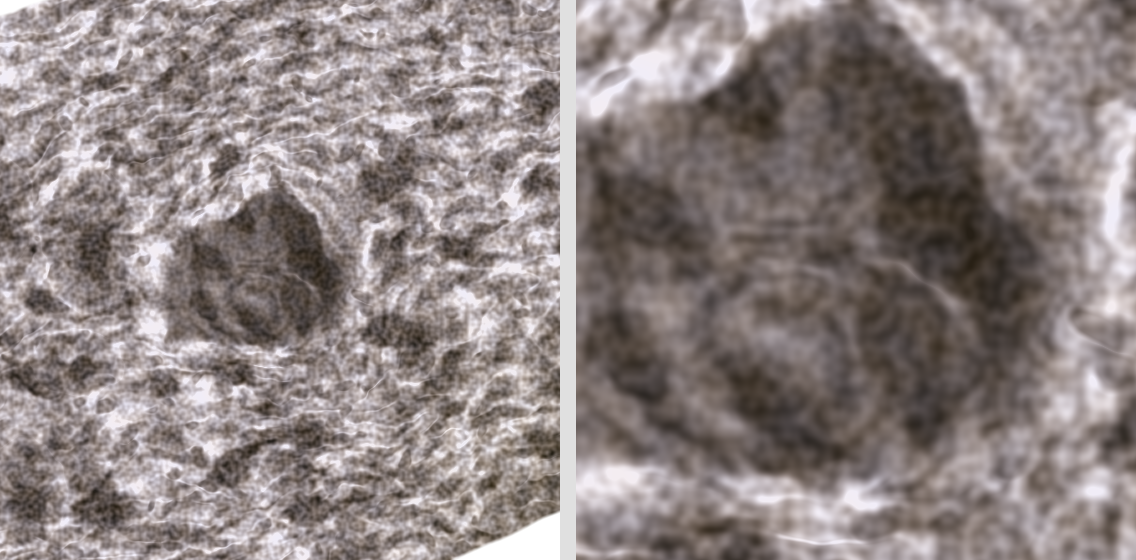
Left, the full canvas; right, a detail of the centre.
This texture is drawn by a Shadertoy shader. Its source:

```glsl
// Porous volcanic rock: pale flowing fibres around a large dark cavity and scattered pits.

vec2 hash2(vec2 p) {
    vec3 q = fract(p.xyx * vec3(.1031, .1030, .0973));
    q += dot(q, q.yzx + 33.33);
    return fract((q.xx + q.yz) * q.zy);
}

mat2 turn(float a) {
    return mat2(cos(a), -sin(a), sin(a), cos(a));
}

float cornerSlope(vec2 id, vec2 offset) {
    float a = 6.2832 * hash2(id).x;
    return dot(vec2(cos(a), sin(a)), offset);
}

float gradientNoise(vec2 p) {
    vec2 i = floor(p), f = p - i, o = vec2(1, 0);
    vec2 u = f * f * f * (f * (f * 6. - 15.) + 10.);
    return mix(mix(cornerSlope(i, f), cornerSlope(i + o, f - o), u.x),
               mix(cornerSlope(i + o.yx, f - o.yx), cornerSlope(i + 1., f - 1.), u.x), u.y);
}

// Soft mask that is 1 inside radius r
float disc(float dist, float r, float blur) {
    return 1. - smoothstep(r - blur, r + blur, dist);
}

// Tilted oval pits, one per cell with the given probability
float pits(vec2 p, float share) {
    float mask = 0.;
    for (int k = 0; k < 9; k++) {
        vec2 id = floor(p) + vec2(k % 3, k / 3) - 1.;
        vec2 place = hash2(id), shape = hash2(id + 31.);
        vec2 e = turn(shape.y * 2. - .6) * (p - id - .2 - .6 * place) * vec2(.75, 1.2);
        float present = step(hash2(id + 77.).x, share);
        mask = max(mask, present * disc(length(e), mix(.14, .33, shape.x), .08));
    }
    return mask;
}

// Rounded, lopsided triangle: smooth maximum of five half planes
float cavityDistance(vec2 c) {
    float sum = exp(60. * (dot(c, vec2(-.57, .82)) - .115))
              + exp(60. * (dot(c, vec2(.78, .62)) - .13))
              + exp(60. * (dot(c, vec2(.85, -.5)) - .15))
              + exp(60. * (-c.y - .122))
              + exp(60. * (-c.x - .17));
    return log(sum) / 60.;
}

// Ring of dark chambers inside the main cavity, larger on the right
float chambers(vec2 c) {
    float mask = 0.;
    for (float i = 0.; i < 7.; i++) {
        float a = i * .898 + .15;
        vec2 jitter = hash2(vec2(i, 5.));
        vec2 e = c - vec2(.11, .095) * vec2(cos(a), sin(a)) * (.85 + .3 * jitter.x);
        e = turn(-1.1 + .5 * jitter.y) * e * vec2(.7, 1.25);
        mask = max(mask, disc(length(e), .031 + .009 * cos(a), .006) * (.7 + .3 * jitter.y));
    }
    return mask;
}

void mainImage(out vec4 fragColor, in vec2 fragCoord) {
    vec2 uv = fragCoord / iResolution.y;
    vec2 warp = vec2(gradientNoise(uv * 14.), gradientNoise(uv * 14. + 40.));
    vec2 ragged = vec2(gradientNoise(uv * 45.), gradientNoise(uv * 45. + 60.));
    vec2 p = uv + .016 * warp + .008 * ragged;
    vec2 c = p - vec2(.465, .515);

    // Fibres run up to the right and part around the cavity
    vec2 flow = turn(.3) * c;
    flow.y *= 1. - .03 / (dot(c, c) + .012);
    flow += .05 * vec2(gradientNoise(uv * 5. + 9.), gradientNoise(uv * 5. + 23.));

    float grain = gradientNoise(uv * 110.);
    float fine = gradientNoise(flow * vec2(36, 62));
    float threads = 1. - smoothstep(0., .13, abs(gradientNoise(flow * vec2(11, 24) + 50.)));
    float tone = .61 + .3 * gradientNoise(uv * 5. + 3.)
               + .55 * gradientNoise(flow * vec2(14, 30))
               + .42 * fine + .16 * threads;

    // Scattered pits, large and small
    tone = mix(tone, .36, .65 * pits(p * 24., .35));
    tone = mix(tone, .2 + .25 * fine, .8 * pits(p * 8. + 4., .28));

    // Shallow hollows along the left, each with a darker core
    vec4 hollows[4] = vec4[4](vec4(.16, .57, .075, .11), vec4(0, .62, .05, .085),
                              vec4(.045, .12, .065, .085), vec4(.14, .35, .07, .05));
    for (int i = 0; i < 4; i++) {
        vec2 e = (p - hollows[i].xy) / hollows[i].zw;
        float rim = length(e);
        tone += .14 * exp(-12. * abs(rim - 1.15));
        tone = mix(tone, .42 + .45 * fine, .7 * disc(rim, 1., .12));
        tone = mix(tone, .18, .8 * disc(length(e - vec2(.1, -.2)), .42, .12));
    }

    // Main cavity with a bright rim, shaded on its right
    float d = cavityDistance(c);
    tone += exp(-abs(d - .02) / .018) * clamp(.12 - 1.1 * c.x - .5 * c.y, -.14, .2);
    float inside = disc(d, 0., .007);
    float floorTone = .37 - .5 * c.x + .3 * fine + .15 * warp.x;
    floorTone = mix(floorTone, .13 + .12 * fine, .85 * chambers(c));
    tone = mix(tone, floorTone, inside);

    // Warm shadows, cool lights and faint colour speckle
    tone = clamp(tone + .28 * grain * (1. - .4 * inside), .03, 1.);
    vec3 color = mix(vec3(.12, .10, .07), vec3(.95, .93, .96), tone);
    color -= vec3(0, .1, .12) * tone * (1. - tone);
    color += vec3(.02, 0, -.04) * gradientNoise(uv * 38. + 11.);
    color.b -= .03 * smoothstep(.5, 1., uv.x) * smoothstep(.7, .1, uv.y);

    // White background past two corners of the rock
    vec2 edge = uv + .006 * warp;
    float outside = max(dot(edge, vec2(.42, -.91)) - .34, dot(edge, vec2(-.32, .947)) - .92);
    color = mix(color, vec3(1), smoothstep(-.004, .004, outside));
    fragColor = vec4(color, 1);
}
```
